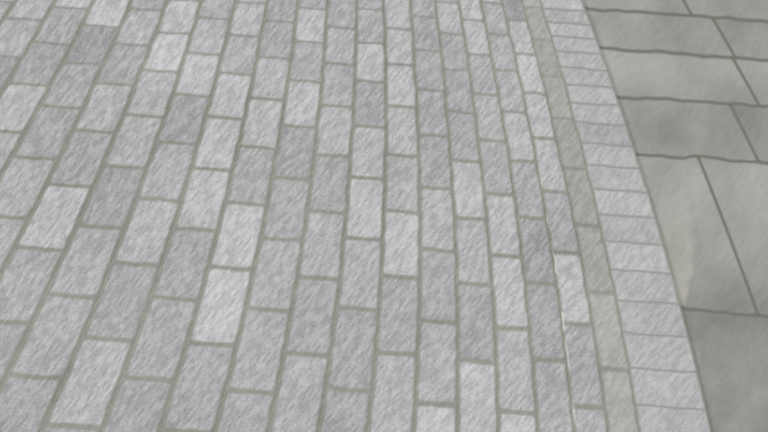
Give the GLSL for this texture, as a WebGL 1 fragment shader.

```glsl
precision highp float;
// Worn grey setts in curved staggered courses, with a kerb and stone slabs on the right.
uniform vec2 u_resolution;

#define KERB_START 7.0
#define KERB_END 9.6
#define COURSE_RATE 6.65
#define DEPTH_RATE 2.23
#define STAGGER_JITTER 0.16
#define SOFTNESS 0.0042
#define GRAIN 0.17
#define SETT_COLOR vec3(0.705, 0.705, 0.71)
#define JOINT_COLOR vec3(0.575, 0.58, 0.545)
#define KERB_COLOR vec3(0.70, 0.70, 0.705)
#define SLAB_COLOR vec3(0.61, 0.61, 0.592)

float hash(vec2 p) {
  vec3 q = fract(vec3(p.xyx) * 0.1031);
  q += dot(q, q.yzx + 33.33);
  return fract((q.x + q.y) * q.z);
}

float noise(vec2 p) {
  vec2 i = floor(p), f = fract(p);
  f = f * f * (3.0 - 2.0 * f);
  return mix(mix(hash(i), hash(i + vec2(1.0, 0.0)), f.x),
             mix(hash(i + vec2(0.0, 1.0)), hash(i + vec2(1.0, 1.0)), f.x), f.y);
}

float fbm(vec2 p) {
  float sum = 0.0, gain = 0.5;
  for (int i = 0; i < 4; i++) {
    sum += gain * noise(p);
    p = p * 2.03 + 17.0;
    gain *= 0.5;
  }
  return sum / 0.9375;
}

// Coverage of a rounded block; f is the cell position, size and joint are canvas lengths.
float block(vec2 f, vec2 size, vec2 joint, float radius) {
  vec2 inset = min(f, 1.0 - f) * size - joint;
  float d = min(radius, min(inset.x, inset.y));
  d = min(d, radius - length(max(radius - inset, 0.0)));
  return smoothstep(-SOFTNESS, SOFTNESS, d);
}

void main() {
  vec2 p = gl_FragCoord.xy / u_resolution.y;
  float depth = 1.0 - p.y;

  // Curved perspective: u counts columns, v counts courses.
  float center = 0.889 + 0.0377 * depth - 0.0771 * depth * depth;
  float spread = 0.0616 + 0.0479 * depth;
  float squeeze = -0.00144 - 0.00132 * depth;
  float wobble = (noise(p * 38.0) - 0.5) * 0.0035;
  float dx = p.x - center + wobble;
  float colWidth = sqrt(max(spread * spread + 4.0 * squeeze * dx, 0.0001));
  float u = 2.0 * dx / (spread + colWidth);
  float tilted = depth - 0.07 * (p.x - 0.889) + wobble;
  float scale = 1.0 + DEPTH_RATE * tilted;
  float v = COURSE_RATE * log(scale);
  float courseLength = scale / (COURSE_RATE * DEPTH_RATE);

  // Diagonal chisel marks and broad weathering.
  vec2 slant = vec2(p.x * 0.6 + p.y * 0.8, p.x * 0.8 - p.y * 0.6);
  float marks = noise(slant * vec2(60.0, 180.0)) * 0.65 + noise(p * 240.0) * 0.35 - 0.5;
  float stains = fbm(p * 7.0) - 0.5;

  // Setts, half a length apart in neighbouring columns.
  float column = floor(u);
  float shift = 0.08 + 0.5 * mod(column, 2.0)
              + STAGGER_JITTER * (hash(vec2(column + 40.0, 3.0)) - 0.5);
  vec2 sett = vec2(u, v + shift);
  vec2 id = floor(sett) + 50.0;
  float gutter = smoothstep(5.9, 6.1, u);
  vec2 settJoint = vec2(0.068 * colWidth, 0.030 * courseLength);
  float cover = block(fract(sett), vec2(colWidth, courseLength), settJoint, 0.007);
  float tone = (hash(id) - 0.55) * 0.10 - 0.06 * step(0.86, hash(id + 19.0));
  vec3 stone = SETT_COLOR + tone + GRAIN * marks + 0.07 * stains;
  stone = mix(stone, JOINT_COLOR + 0.06 + 0.08 * marks, 0.6 * gutter);
  vec3 joint = JOINT_COLOR + 0.07 * marks + 0.10 * stains;
  joint -= 0.035 * smoothstep(0.93, 1.0, fract(u));
  vec3 color = mix(joint, stone, cover);
  float limeLine = smoothstep(0.07, 0.0, abs(u - 5.05)) * smoothstep(0.35, 0.5, depth);
  color += 0.16 * limeLine * smoothstep(0.35, 0.7, noise(p * vec2(20.0, 45.0)));

  // Kerb of short blocks with tight joints.
  float kerbSpan = KERB_END - KERB_START;
  vec2 kerb = vec2((u - KERB_START) / kerbSpan, v * 2.3 + 0.2);
  float kerbCover = block(fract(kerb), vec2(kerbSpan * colWidth, courseLength / 2.3),
                          vec2(0.0035, 0.0022), 0.004);
  float kerbTone = 0.05 * (hash(vec2(floor(kerb.y) + 9.0, 71.0)) - 0.5);
  vec3 kerbStone = KERB_COLOR + kerbTone + 0.13 * marks + 0.08 * stains;
  vec3 kerbColor = mix(JOINT_COLOR + 0.015, kerbStone, kerbCover);
  color = mix(color, kerbColor, smoothstep(-0.03, 0.03, u - KERB_START));

  // Large slabs, longer towards the viewer, with a different break in each row.
  float kerbEdge = center + KERB_END * spread + KERB_END * KERB_END * squeeze;
  float bend = (fbm(p * 11.0 + 5.0) - 0.5) * 0.10;
  float rowPos = (v - 1.05) / 1.25 + bend;
  float rowRate = rowPos < 2.0 ? 0.8 : 0.4;
  rowPos = min(rowPos, 1.0 + 0.5 * rowPos);
  float row = floor(rowPos);
  float breakAt = 4.4 - 0.5 * row - 0.4 * row * row;
  vec2 slab = vec2(((p.x - kerbEdge) / spread - breakAt) / 4.6, rowPos);
  float slabCover = block(fract(slab), vec2(4.6 * spread, courseLength / rowRate),
                          vec2(0.0035), 0.006);
  float near = smoothstep(0.3, 0.75, depth);
  float slabTone = 0.06 * (hash(floor(slab) + 31.0) - 0.5) - 0.06 * near;
  vec3 slabStone = SLAB_COLOR + slabTone + 0.20 * stains + 0.04 * marks;
  float pale = smoothstep(0.5, 0.68, fbm(p * vec2(9.0, 5.0) + 8.0));
  slabStone += vec3(0.10, 0.095, 0.08) * pale * near;
  vec3 slabColor = mix(vec3(0.46, 0.46, 0.43), slabStone, slabCover);
  slabColor *= 1.0 - 0.15 * smoothstep(0.012, 0.0, p.x - kerbEdge);
  color = mix(color, slabColor, smoothstep(-0.004, 0.004, p.x - kerbEdge));

  gl_FragColor = vec4(clamp(color, 0.0, 1.0), 1.0);
}
```
